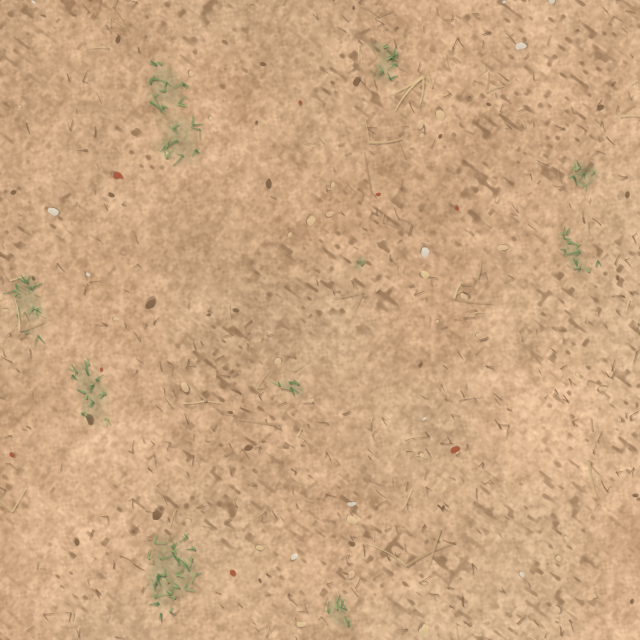
This texture is drawn by a Shadertoy shader. Its source:

```glsl
#define SOIL_DARK vec3(0.70, 0.56, 0.425)
#define SOIL_LIGHT vec3(0.905, 0.755, 0.605)
#define DEBRIS vec3(0.50, 0.38, 0.27)
#define STRAW vec3(0.92, 0.81, 0.61)
#define GRASS_DARK vec3(0.33, 0.47, 0.30)
#define GRASS_LIGHT vec3(0.66, 0.72, 0.47)
#define RUST vec3(0.66, 0.32, 0.21)
#define CLUMP_CELLS 6.0
#define SOFTNESS 0.0008

// Hash and value noise
vec3 hash3(vec2 p) {
    vec3 q = fract(p.xyx * vec3(0.1031, 0.1030, 0.0973));
    q += dot(q, q.yxz + 33.33);
    return fract((q.xxy + q.yzz) * q.zyx);
}

float noise(vec2 p) {
    vec2 i = floor(p), f = fract(p);
    f = f * f * (3.0 - 2.0 * f);
    float low = mix(hash3(i).x, hash3(i + vec2(1, 0)).x, f.x);
    float high = mix(hash3(i + vec2(0, 1)).x, hash3(i + 1.0).x, f.x);
    return mix(low, high, f.y);
}

vec2 heading(float angle) { return vec2(cos(angle), sin(angle)); }

float edge(float d) {
    float w = SOFTNESS + 0.5 / iResolution.y;
    return 1.0 - smoothstep(-w, w, d);
}

// Bare soil: broad tone, mottling, fine grain and dark crumbs
vec3 soil(vec2 p) {
    vec2 q = mat2(0.8, 0.6, -0.6, 0.8) * p;
    float patches = noise(q * 4.0 + 7.0);
    float tone = 0.60 + 0.14 * (p.x - 0.5);
    tone += 0.40 * (patches - 0.5) + 0.32 * (noise(p * 13.0 + 31.0) - 0.5);
    tone += 0.38 * (noise(q * 42.0) - 0.5) + 0.52 * (noise(p * 105.0) - 0.5);
    tone += 0.50 * (noise(q * 230.0) - 0.5);
    vec3 col = mix(SOIL_DARK, SOIL_LIGHT, tone);
    col += vec3(0.008, -0.004, -0.006) * (noise(p * 6.0 + 50.0) * 2.0 - 1.0);
    float crumbs = smoothstep(0.66, 0.95, noise(q * vec2(75.0, 120.0) + 90.0));
    crumbs *= smoothstep(0.3, 0.75, noise(p * 9.0 + 17.0));
    return mix(col, DEBRIS, 0.6 * crumbs);
}

// Positive inside ragged elongated grass clumps, denser toward the top
float grassCover(vec2 p) {
    p += 0.035 * (vec2(noise(p * 24.0), noise(p * 24.0 + 60.0)) - 0.5);
    vec2 g = p * CLUMP_CELLS, home = floor(g);
    float cover = -1.0;
    for (int k = 0; k < 9; k++) {
        vec2 cell = home + vec2(k % 3 - 1, k / 3 - 1);
        vec3 place = hash3(cell + 211.0), shape = hash3(cell + 347.0);
        if (place.z > 0.22 + 0.40 * cell.y / CLUMP_CELLS) continue;
        vec2 d = g - cell - 0.15 - 0.7 * place.xy;
        vec2 axis = heading(shape.x * 6.283);
        d = vec2(dot(d, axis), dot(d, vec2(-axis.y, axis.x)));
        d /= mix(0.16, 0.36, shape.y) * vec2(1.0, mix(0.4, 0.8, shape.z));
        cover = max(cover, 1.0 - length(d));
    }
    return cover;
}

// Tapered curved strand growing from the origin
float strand(vec2 p, vec2 dir, float len, float bend, float width) {
    float u = dot(p, dir);
    float v = dot(p, vec2(-dir.y, dir.x)) - bend * u * u / len;
    float taper = width * (1.0 - 0.6 * clamp(u / len, 0.0, 1.0));
    return edge(max(abs(v) - taper, abs(u - 0.5 * len) - 0.5 * len));
}

// Scattered fans of strands; a negative density follows the grass clumps
vec3 strands(vec3 col, vec2 p, float cells, float density, int fan,
             float width, vec3 dull, vec3 bright, float seed) {
    vec2 home = floor(p * cells);
    for (int k = 0; k < 9; k++) {
        vec2 cell = home + vec2(k % 3 - 1, k / 3 - 1);
        vec3 place = hash3(cell + seed);
        vec2 root = (cell + place.xy) / cells;
        float chance = density * 2.0 * smoothstep(0.2, 0.8, noise(root * 7.0 + 5.0));
        if (density < 0.0) chance = 0.9 * smoothstep(-0.05, 0.5, grassCover(root));
        if (place.z > chance) continue;
        for (int s = 0; s < fan; s++) {
            vec3 h = hash3(cell + seed + 71.0 * float(s + 1));
            vec3 look = hash3(cell + seed + 37.0 * float(s + 2));
            if (s > 0 && density > 0.0 && look.z > 0.5) continue;
            vec2 dir = heading(place.x * 40.0 + 2.6 * (h.x - 0.5));
            float len = mix(0.3, 0.9, h.y * h.y) / cells;
            float bend = 0.5 * (h.z - 0.5), w = width * mix(0.6, 1.2, look.x);
            float shade = strand(p - root + vec2(-0.0015, 0.002), dir, len, bend, w);
            col *= 1.0 - 0.16 * shade;
            float body = strand(p - root, dir, len, bend, w);
            col = mix(col, mix(dull, bright, look.y), 0.85 * body);
        }
    }
    return col;
}

// Pebbles, clods and a few rusty leaf scraps
vec3 pebbles(vec3 col, vec2 p, float cells, float density) {
    vec2 home = floor(p * cells);
    for (int k = 0; k < 9; k++) {
        vec2 cell = home + vec2(k % 3 - 1, k / 3 - 1);
        vec3 place = hash3(cell + 503.0), kind = hash3(cell + 619.0);
        if (place.z > density) continue;
        vec2 d = p - (cell + place.xy) / cells, axis = heading(kind.x * 6.283);
        float radius = mix(0.08, 0.24, kind.y * kind.y) / cells;
        vec2 e = vec2(dot(d, axis), 1.5 * dot(d, vec2(-axis.y, axis.x)));
        float ragged = radius * 0.8 * (noise(p * 140.0) - 0.5);
        vec3 tint = mix(SOIL_LIGHT, STRAW, kind.x);
        if (kind.z > 0.70) tint = DEBRIS;
        if (kind.z > 0.92) tint = RUST;
        if (kind.z < 0.08) tint = vec3(0.91, 0.88, 0.81);
        col *= 1.0 - 0.18 * edge(length(e + 0.25 * radius) - radius * 1.1);
        col = mix(col, tint * (1.0 + 8.0 * d.y), 0.8 * edge(length(e) - radius + ragged));
    }
    return col;
}

void mainImage(out vec4 fragColor, in vec2 fragCoord) {
    vec2 p = fragCoord / iResolution.y;
    vec3 col = soil(p);

    // Loose litter, from fine debris to long dry stalks
    col = strands(col, p, 46.0, 0.22, 2, 0.0009, DEBRIS, SOIL_DARK, 19.0);
    col = pebbles(col, p, 24.0, 0.16);
    col = strands(col, p, 24.0, 0.09, 2, 0.0011, SOIL_DARK, STRAW, 131.0);

    // Grass tufts over a faint green shade
    float cover = grassCover(p);
    if (cover > -0.95) {
        col = mix(col, GRASS_DARK, 0.22 * smoothstep(0.0, 0.7, cover));
        col = strands(col, p, 52.0, -1.0, 3, 0.0014, GRASS_DARK, GRASS_LIGHT, 401.0);
        col = strands(col, p, 38.0, -1.0, 2, 0.0015, GRASS_DARK, GRASS_LIGHT, 733.0);
    }
    col = strands(col, p, 11.0, 0.13, 3, 0.0020, SOIL_DARK, STRAW, 877.0);
    fragColor = vec4(clamp(col, 0.0, 1.0), 1.0);
}
```
